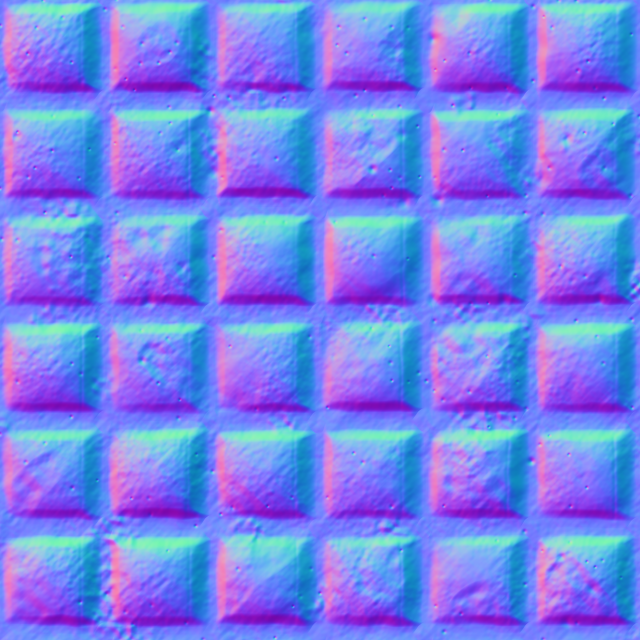
Give the GLSL for this texture map, as a Shadertoy shader.

```glsl
const float TILES = 6.0;
const vec2 TILE_CENTER = vec2(0.495, 0.555);
const vec2 TILE_HALF = vec2(0.455, 0.41);
const vec2 BEVEL_LOW = vec2(0.085, 0.095);   // left, bottom
const vec2 BEVEL_HIGH = vec2(0.18, 0.10);    // right, top
const vec2 SKIRT = vec2(0.045, 0.09);
const float SOFTNESS = 0.52;
const float RIM_HEIGHT = 0.08;
const vec2 DOME_HEIGHT = vec2(0.095, 0.14);
const float FACE_LEAN = 0.11;
const float JITTER = 0.014;
const float GROOVE_DEPTH = 0.007;
const float GRAIN = 0.0085;
const float CRUMB_HEIGHT = 0.05;
const float PIT_DEPTH = 0.03;
const float PIT_DENSITY = 0.06;
const float SAMPLE_STEP = 0.0065;
const vec2 SLOPE_BIAS = vec2(-0.11, 0.02);

float hash(vec2 p) {
    return fract(sin(dot(p, vec2(127.1, 311.7))) * 43758.5453);
}

vec2 hash2(vec2 p) {
    return vec2(hash(p), hash(p + 37.3));
}

float noise(vec2 p) {
    vec2 i = floor(p), f = fract(p);
    f = f * f * (3.0 - 2.0 * f);
    return mix(mix(hash(i), hash(i + vec2(1, 0)), f.x),
               mix(hash(i + vec2(0, 1)), hash(i + vec2(1, 1)), f.x), f.y);
}

float smoothMin(float a, float b, float k) {
    float h = max(k - abs(a - b), 0.0) / k;
    return min(a, b) - h * h * k * 0.25;
}

// A crisp step blended with a wide one that rounds shoulder and foot
vec2 bevel(vec2 d, vec2 width) {
    vec2 crisp = smoothstep(vec2(-0.02), width, d);
    vec2 wide = smoothstep(-SKIRT, width * 2.2, d);
    return mix(crisp, wide, SOFTNESS);
}

float groove(float d) {
    return exp(-d * d / 0.0004);
}

float tileHeight(vec2 p, out float face) {
    vec2 shifted = p - TILE_CENTER + 0.5;
    vec2 id = floor(shifted);
    vec2 rnd = hash2(id + 5.0), rnd2 = hash2(id + 71.0);
    vec2 q = fract(shifted) - 0.5;
    // Wavy, slightly displaced edges
    vec2 wobble = vec2(noise(p * 7.0), noise(p * 7.0 + 31.0)) - 0.5;
    q += ((rnd - 0.5) * 1.6 + wobble * 1.4) * JITTER;

    vec2 low = bevel(q + TILE_HALF, BEVEL_LOW);
    vec2 high = bevel(TILE_HALF - q, BEVEL_HIGH);
    face = smoothMin(smoothMin(low.x, high.x, 0.3),
                     smoothMin(low.y, high.y, 0.3), 0.3);
    face = max(face, 0.0);

    // Pillow shape and slight lean differ per tile
    vec2 u = q / TILE_HALF;
    vec2 bulge = max(1.0 - u * u, 0.0);
    float dome = dot(DOME_HEIGHT, bulge * (0.5 + 0.5 * bulge.yx));
    dome *= mix(0.65, 1.25, rnd2.x);
    float lean = dot(rnd - 0.5, q) * 0.2 + FACE_LEAN * q.x;

    // Pressed lines along the inner right and top edges
    vec2 inner = TILE_HALF - q - BEVEL_HIGH * vec2(1.0, 0.75);
    float lines = groove(inner.x) * (0.4 + rnd2.y) + groove(inner.y) * rnd2.x * 0.5;
    return face * (RIM_HEIGHT + dome + lean - lines * GROOVE_DEPTH);
}

// Sparse round dents, each kept inside its own grid square
float pits(vec2 p, float density) {
    vec2 id = floor(p);
    vec2 c = 0.35 + 0.3 * hash2(id + 11.0);
    float radius = mix(0.10, 0.17, hash(id + 23.0));
    vec2 d = (fract(p) - c) / radius;
    return step(hash(id + 53.0), density) * exp(-dot(d, d));
}

float surfaceHeight(vec2 p) {
    float face;
    float h = tileHeight(p, face);

    // Broad unevenness and fine grain drawn out along the diagonal
    vec2 diagonal = vec2(p.x + p.y, p.y - p.x);
    float roughness = (0.4 + 1.1 * noise(p * 2.7 + 13.0)) * (0.65 + 0.45 * face);
    h += 0.03 * noise(p * 2.6 + 7.0) + 0.014 * noise(diagonal * 5.3);
    h += GRAIN * roughness * noise(diagonal * vec2(8.0, 15.0));
    h += GRAIN * 0.65 * roughness * noise(diagonal * vec2(15.0, 19.0) + 3.0);
    h += GRAIN * 0.35 * roughness * noise(p * 31.0 + 9.0);

    // Worn hollows on the faces, with a lumpy floor
    float hollow = smoothstep(0.58, 0.86, noise(diagonal * 1.7 + 19.0));
    h -= face * hollow * (0.012 + 0.05 * noise(diagonal * 6.5 + 2.0));

    // Crumbs gathered in small patches of the joints
    float crumbPatch = smoothstep(0.68, 0.92, noise(diagonal * 1.5 + 41.0));
    float crumb = noise(diagonal * 9.0) * noise(p * 17.0 + 5.0);
    h += (1.0 - 0.8 * face) * crumbPatch * CRUMB_HEIGHT * crumb;

    h -= PIT_DEPTH * pits(p * 3.3, PIT_DENSITY);
    h -= PIT_DEPTH * 0.4 * pits(diagonal * 6.0 + 2.0, PIT_DENSITY);
    return h;
}

void mainImage(out vec4 fragColor, in vec2 fragCoord) {
    vec2 p = fragCoord / iResolution.y * TILES;
    vec2 e = vec2(SAMPLE_STEP, 0.0);
    vec2 slope = vec2(surfaceHeight(p + e.xy) - surfaceHeight(p - e.xy),
                      surfaceHeight(p - e.yx) - surfaceHeight(p + e.yx));
    slope = slope / (2.0 * SAMPLE_STEP) + SLOPE_BIAS;

    // Encode the surface normal as colour
    vec3 normal = normalize(vec3(slope, 1.0));
    fragColor = vec4(0.5 + 0.5 * normal, 1.0);
}
```
